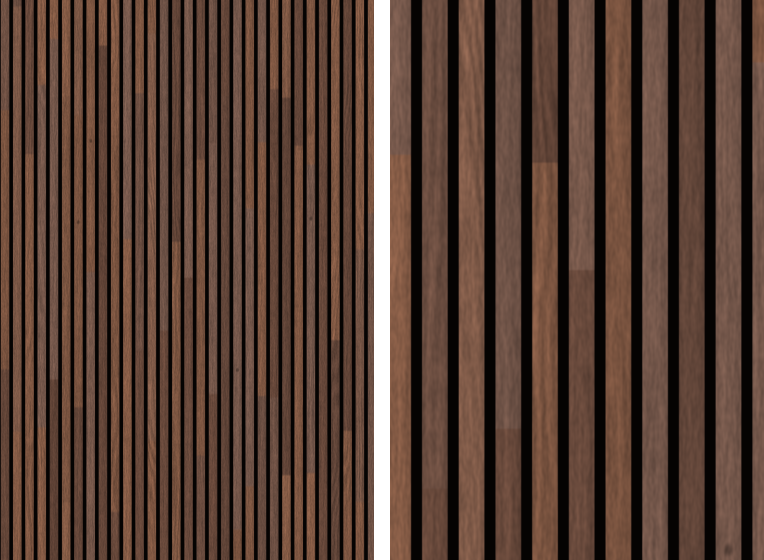
Left: the whole. Right: its middle third, enlarged.
This texture is drawn by a Shadertoy shader. Its source:

```glsl
// Vertical walnut slats separated by narrow black gaps, about 30.6 across.
// Each slat is a stack of boards with its own tone; gradient noise supplies
// the streaks, pores, slanted growth rings and a few small knots.

float hash(vec2 p) {
    vec3 q = fract(p.xyx * vec3(0.1031, 0.1030, 0.0973));
    q += dot(q, q.yzx + 33.33);
    return fract((q.x + q.y) * q.z);
}

vec2 gradient(vec2 cell) {
    float angle = 6.2832 * hash(cell);
    return vec2(cos(angle), sin(angle));
}

// Gradient noise, roughly -0.7 to 0.7
float noise(vec2 p) {
    vec2 i = floor(p), f = p - i;
    vec2 u = f * f * f * (f * (f * 6.0 - 15.0) + 10.0);
    vec2 e = vec2(0.0, 1.0);
    float low = mix(dot(gradient(i), f), dot(gradient(i + e.yx), f - e.yx), u.x);
    float high = mix(dot(gradient(i + e), f - e), dot(gradient(i + 1.0), f - 1.0), u.x);
    return mix(low, high, u.y);
}

// Dark, greyish or warm walnut, with a slight brightness variation
vec3 boardColour(float slat, float board) {
    vec2 id = vec2(slat + 57.0, board * 7.0 + 19.0);
    float pick = hash(id);
    vec3 dark = vec3(0.375, 0.262, 0.212);
    vec3 grey = vec3(0.435, 0.325, 0.278);
    vec3 warm = vec3(0.485, 0.332, 0.252);
    vec3 tone = mix(dark, grey, smoothstep(0.22, 0.36, pick));
    tone = mix(tone, warm, smoothstep(0.46, 0.58, pick));
    return tone * (0.95 + 0.11 * hash(id + 31.0));
}

void mainImage(out vec4 fragColor, in vec2 fragCoord) {
    vec2 p = fragCoord / iResolution.x;
    float pixel = 1.0 / iResolution.x;

    // Slat number and position across it; gaps lie on whole numbers
    float x = p.x * 30.57 + 0.087;
    float slat = floor(x);
    float across = x - slat;
    float seed = hash(vec2(slat + 11.0, 4.0));

    // Boards joined end to end, staggered from slat to slat
    float boardLength = 0.65 + 0.5 * seed;
    float along = p.y / boardLength + hash(vec2(slat + 23.0, 8.0));
    float board = floor(along);
    float joint = smoothstep(1.0 - 3.0 * pixel / boardLength, 1.0, along - board);
    vec3 wood = mix(boardColour(slat, board), boardColour(slat, board + 1.0), joint);

    // Long streaks and short pores
    vec2 grainPos = vec2(across, p.y) + vec2(seed * 40.0 + 5.0, seed * 90.0);
    float grain = 0.13 * noise(grainPos * vec2(6.0, 7.0));
    grain += 0.14 * noise(grainPos * vec2(10.0, 45.0));
    grain += 0.10 * noise(grainPos * vec2(13.0, 150.0));

    // Growth rings, slanting across some of the slats
    float slant = 26.0 * (hash(vec2(slat + 41.0, 2.0)) - 0.5);
    float rings = across * 2.6 + p.y * slant + 1.8 * noise(grainPos * vec2(1.2, 5.0));
    float figure = smoothstep(0.35, 0.9, hash(vec2(slat + 71.0, 6.0)));
    figure *= smoothstep(-0.35, 0.3, noise(grainPos * vec2(0.3, 3.0)));
    grain += (0.015 + 0.07 * figure) * sin(6.2832 * rings);

    // An occasional small knot
    float knotHeight = 1.5 * hash(vec2(slat + 83.0, 9.0));
    vec2 knot = vec2((across - 0.5) / 30.57, (p.y - knotHeight) * 0.7);
    float hasKnot = step(0.87, hash(vec2(slat + 97.0, 3.0)));
    grain -= 0.3 * hasKnot * (1.0 - smoothstep(0.001, 0.006, length(knot)));
    wood *= 1.0 + grain;

    // Faint light on the left side, shade toward the right
    wood *= 1.03 - 0.08 * smoothstep(0.5, 0.86, across);

    // Black gaps with soft edges
    float gapDistance = min(across, 1.0 - across);
    float softness = 0.012 + 0.55 * 30.57 * pixel;
    float face = smoothstep(0.15 - softness, 0.15 + softness, gapDistance);
    vec3 colour = mix(vec3(0.018, 0.010, 0.008), wood, face);
    fragColor = vec4(colour, 1.0);
}
```
